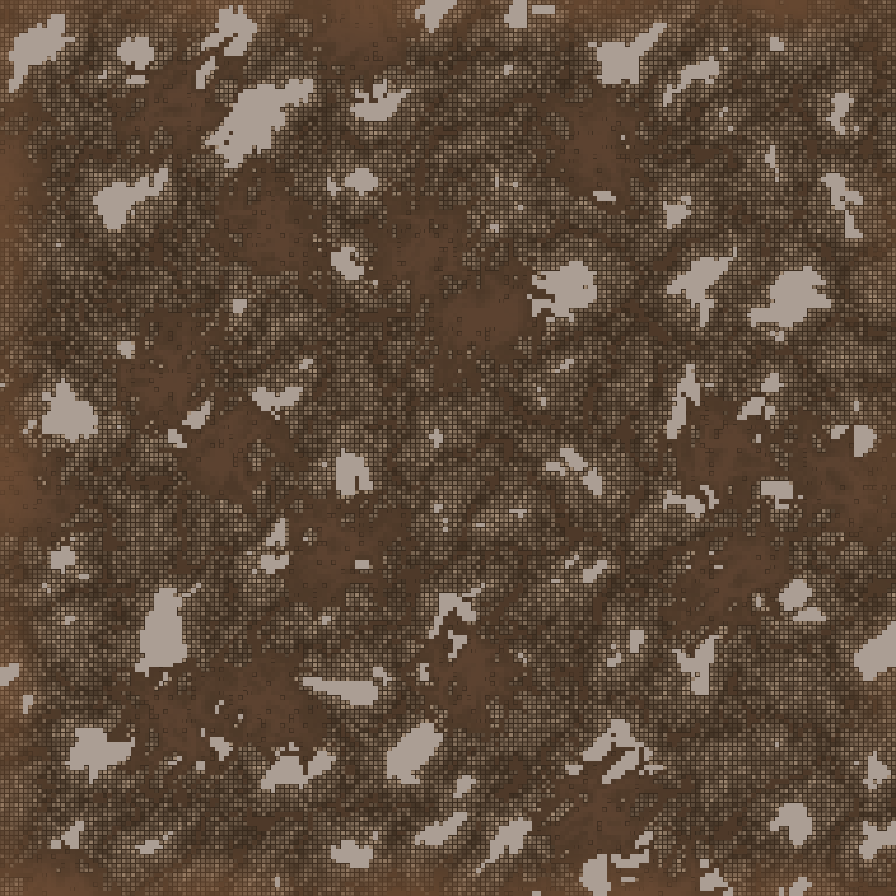
Reproduce this texture procedurally as a three.js fragment shader.

```glsl
// Weathered brown ground of tiny square tiles, with smooth basins, dark veins and pale patches.
varying vec2 vUv;

vec2 hash2(vec2 p) {
  vec2 k = vec2(dot(p, vec2(127.1, 311.7)), dot(p, vec2(269.5, 183.3)));
  return fract(sin(k) * 43758.55);
}

// Distances to the nearest and second nearest scattered point.
vec2 cellular(vec2 p) {
  vec2 id = floor(p);
  vec2 nearest = vec2(9.0);
  for (int y = -1; y <= 1; y++) {
    for (int x = -1; x <= 1; x++) {
      vec2 cell = id + vec2(float(x), float(y));
      float d = length(cell + hash2(cell) - p);
      if (d < nearest.x) nearest = vec2(d, nearest.x);
      else nearest.y = min(nearest.y, d);
    }
  }
  return nearest;
}

// Layered sines that bend straight cell borders.
vec2 bend(vec2 p) {
  return sin(p.yx * 23.0 + vec2(1.3, 4.1)) * 0.012
       + sin(p.yx * 61.0 + p * 37.0) * 0.006
       + sin(p.yx * 143.0 - p * 97.0) * 0.003;
}

void main() {
  // Tile grid: every field is sampled once per tile
  vec2 grid = vUv * 192.0;
  vec2 id = floor(grid);
  vec2 center = (id + 0.5) / 192.0;
  vec2 inTile = abs(fract(grid) - 0.5);
  float tile = smoothstep(0.5, 0.3, max(inTile.x, inTile.y));
  vec2 rnd = hash2(id + 17.0);

  // Relief: diagonal cells, stretched toward the upper right, plus finer ones
  vec2 p = center + bend(center);
  vec2 diagonal = vec2(p.x + p.y, p.y - p.x) * 0.707;
  vec2 big = cellular(diagonal * vec2(8.0, 11.5) + 40.0);
  vec2 fine = cellular(diagonal * vec2(27.0, 34.0) + 80.0);
  float fineRidge = fine.y - fine.x;
  float relief = 0.7 * (big.y - big.x) + 0.3 * fineRidge + (rnd.y - 0.5) * 0.04;

  // Basins: broad smooth areas with ragged rims
  float basin = cellular(p * 4.5 + 11.0).x + 0.35 * fineRidge + (rnd.x - 0.5) * 0.07;
  float inBasin = step(basin, 0.37);
  float inVein = step(relief, 0.08);
  float isFlat = max(inBasin, inVein);

  // Rough tiles: brighter toward the crests, separated by dark gaps
  vec3 gap = vec3(0.215, 0.16, 0.112);
  float tone = clamp((relief - 0.1) * 1.3 + rnd.x * rnd.x * 0.6, 0.0, 1.0);
  vec3 tileColor = mix(vec3(0.25, 0.19, 0.135), vec3(0.64, 0.55, 0.46), tone);
  vec3 color = mix(gap, tileColor, tile);

  // Flat ground: reddish in the basins, with a few outlined tiles
  vec3 ground = mix(vec3(0.305, 0.225, 0.16), vec3(0.36, 0.26, 0.19),
                    inBasin * smoothstep(0.36, 0.12, basin));
  ground = mix(ground, gap, (1.0 - tile) * 0.8 * step(0.9, rnd.y));
  color = mix(color, ground, isFlat);

  // Pale patches on the highest crests
  float isPale = step(0.5, relief) * (1.0 - isFlat);
  color = mix(color, vec3(0.67, 0.62, 0.58), isPale);

  // Warm stain along the rim of the canvas
  vec2 toRim = min(vUv, 1.0 - vUv);
  float blotch = 0.5 + 0.25 * (sin(vUv.x * 29.0 + 1.0) + sin(vUv.y * 25.0 + 2.0));
  float stain = smoothstep(0.07, 0.0, min(toRim.x, toRim.y)) * blotch;
  color = mix(color, vec3(0.47, 0.32, 0.21), stain * 0.55 * (1.0 - isPale));

  gl_FragColor = vec4(color, 1.0);
}
```
